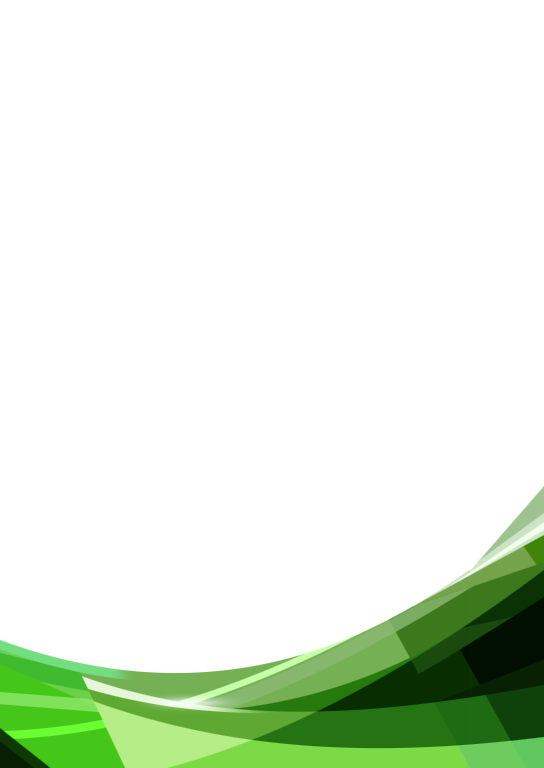
A WebGL 2 fragment shader for this background:

```glsl
#version 300 es
precision highp float;
// Overlapping translucent green ribbons sweeping along the foot of a white page.
uniform vec2 u_resolution;
out vec4 fragColor;

// Ribbon edges: heights at x = 0, 1/3, 2/3 and 1.
const vec4 CREST  = vec4(.1667, .1237, .1770, .3385);
const vec4 MINT_E = vec4(.1500, .1130, .1500, .3000);
const vec4 VALLEY = vec4(.1016, .0729, .1172, .2578);
const vec4 RISE   = vec4(-.0286, .0052, .1042, .2578);
const vec4 SHADOW = vec4(-.0600, -.0200, .0820, .2227);
const vec4 BELLY  = vec4(.1667, .0859, .0762, .1081);
const vec4 VEIL   = vec4(.1471, .0781, .0768, .1081);
const vec4 FLOOR  = vec4(.1406, .0534, .0260, .0404);
const vec4 STREAK = vec4(.0480, .0880, .1860, .3300);
const vec4 GLEAM  = vec4(.0990, .0800, .0600, .0400);
const vec4 LEAF   = vec4(.1354, .0300, -.0700, -.1500);

const vec3 WHITE  = vec3(1.0);
const vec3 SAGE   = vec3(.46, .69, .33);
const vec3 MIST   = vec3(.62, .76, .57);
const vec3 PALE   = vec3(.80, .89, .77);
const vec3 MINT   = vec3(.45, .87, .50);
const vec3 LIME   = vec3(.27, .78, .10);
const vec3 NEON   = vec3(.42, 1.0, .20);
const vec3 BRIGHT = vec3(.49, .85, .27);
const vec3 CREAM  = vec3(.71, .93, .53);
const vec3 MEADOW = vec3(.37, .66, .20);
const vec3 GREEN  = vec3(.15, .45, .08);
const vec3 OLIVE  = vec3(.24, .47, .11);
const vec3 FOREST = vec3(.03, .18, .00);
const vec3 NIGHT  = vec3(.00, .06, .00);
const vec3 AQUA   = vec3(.38, .78, .37);

// Antialiased step across the zero line of d.
float edge(float d) { return clamp(.5 + d / max(fwidth(d), 1e-6), 0., 1.); }

// Cubic through four evenly spaced heights.
float curve(float x, vec4 h) {
  float u = 3. * x, a = u - 1., b = u - 2., c = u - 3.;
  return dot(h, vec4(-a * b * c / 6., u * b * c / 2., -u * a * c / 2., u * a * b / 6.));
}
float under(vec2 p, vec4 h) { return edge(curve(p.x, h) - p.y); }

// Area below the straight line through a and b.
float below(vec2 p, vec2 a, vec2 b) {
  return edge(mix(a.y, b.y, (p.x - a.x) / (b.x - a.x)) - p.y);
}
// Area to the right of the steep line through a and b.
float rightOf(vec2 p, vec2 a, vec2 b) {
  return edge(p.x - mix(a.x, b.x, (p.y - a.y) / (b.y - a.y)));
}
// Strip of given thickness hanging from a curve.
float strip(vec2 p, vec4 h, float thickness) {
  return under(p, h) * (1. - under(p, h - thickness));
}

void main() {
  vec2 p = gl_FragCoord.xy / u_resolution;

  // Steep facet boundaries
  float leftFacet = rightOf(p, vec2(.147, .125), vec2(.23, 0.));
  float midFacet  = rightOf(p, vec2(.717, .191), vec2(.864, 0.));
  float farFacet  = rightOf(p, vec2(.846, .154), vec2(.967, 0.));
  float tipFacet  = rightOf(p, vec2(.961, .290), vec2(1., .251));

  float crest = under(p, CREST), valley = under(p, VALLEY), rise = under(p, RISE);
  float belly = under(p, BELLY), ground = under(p, FLOOR);

  // Upper slope
  vec3 c = mix(SAGE, OLIVE, midFacet);
  c = mix(c, mix(MIST, SAGE, .5), strip(p, STREAK - .012, .02) * .8);
  c = mix(c, vec3(.78, 1., .66), strip(p, STREAK, .009) * (1. - midFacet));

  // Dark valley and its shaded facets
  c = mix(c, vec3(.15, .48, .05), valley);
  vec3 deep = mix(FOREST, vec3(.10, .29, .05), midFacet * (1. - under(p, SHADOW)));
  deep = mix(deep, vec3(.04, .20, .02), midFacet * (1. - below(p, vec2(.73, .163), vec2(1., .206))));
  deep = mix(deep, NIGHT, farFacet * under(p, SHADOW));
  deep = mix(deep, vec3(.03, .13, .01), midFacet * below(p, vec2(.87, .105), vec2(1., .141)));
  c = mix(c, deep, rise);

  // Belly ribbon and the pale floor beneath it
  vec3 ribbon = mix(MEADOW, GREEN, rise);
  ribbon = mix(ribbon, vec3(.12, .42, .08), midFacet);
  ribbon = mix(ribbon, vec3(.06, .26, .04), farFacet);
  c = mix(c, ribbon, belly);
  vec3 base = mix(CREAM, BRIGHT, rise);
  base = mix(base, AQUA + vec3(.05, .02, 0.), midFacet);
  base = mix(base, AQUA, farFacet);
  c = mix(c, base, ground);

  // Milky veil fading into the valley
  float veil = belly * (1. - under(p, VEIL));
  c = mix(c, vec3(.90, .97, .85), veil * (1. - smoothstep(.35, .52, p.x)));
  float glint = exp(-dot((p - vec2(.35, .085)) * vec2(18., 150.), (p - vec2(.35, .085)) * vec2(18., 150.)));
  c = mix(c, WHITE, glint * .8);

  // Vivid ribbons at the left
  vec3 vivid = mix(vec3(.40, .82, .34), vec3(.25, .73, .18), under(p, MINT_E));
  vivid = mix(vivid, vec3(.42, .82, .28), under(p, MINT_E - .025));
  vivid = mix(vivid, LIME, under(p, LEAF));
  vivid = mix(vivid, vec3(.56, .91, .42), strip(p, GLEAM, .016) * .8);
  vivid = mix(vivid, NEON, strip(p, STREAK, .011));
  vivid = mix(vivid, vec3(.06, .22, .02), below(p, vec2(0., .052), vec2(.10, -.004)));
  vivid = mix(vivid, vec3(.03, .12, .01), below(p, vec2(0., .035), vec2(.07, -.004)));
  c = mix(vivid, c, leftFacet);
  c = mix(c, MINT, strip(p, CREST, .012) * (1. - smoothstep(.20, .25, p.x)));

  // Bright streaks over the right shoulder
  float shoulder = below(p, vec2(.864, .2565), vec2(1., .367)) * edge(p.x - .76);
  float glow = below(p, vec2(.84, .249), vec2(1., .332));
  float sheen = below(p, vec2(.84, .243), vec2(1., .320));
  float sheenEnd = below(p, vec2(.84, .241), vec2(1., .310));
  float slope = below(p, vec2(.836, .240), vec2(1., .3034));
  float dusk = below(p, vec2(.781, .215), vec2(1., .268));
  vec3 light = mix(MIST, PALE, glow);
  light = mix(light, vec3(.95, 1., .93), sheen * (1. - sheenEnd));
  light = mix(light, mix(vec3(.46, .64, .30), vec3(.25, .52, .04), tipFacet), slope);
  c = mix(c, light, edge(p.x - .76) * (1. - dusk));

  // White page above everything
  float body = max(crest * (1. - edge(p.x - .864)), max(shoulder * edge(p.x - .864), 0.));
  fragColor = vec4(mix(WHITE, c, body), 1.);
}
```
